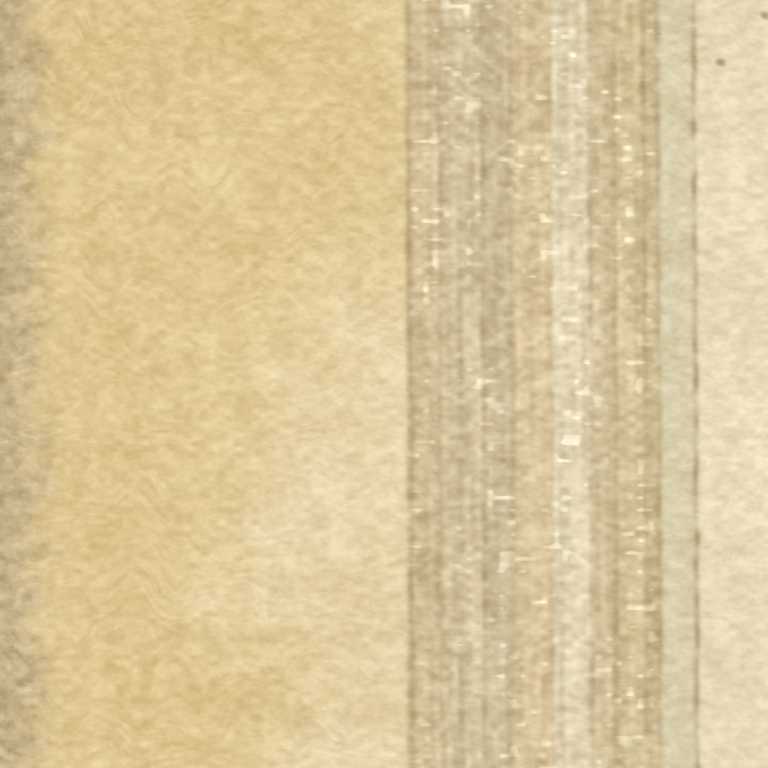
A Shadertoy shader for this texture:

```glsl
// Aged golden paper with a worn left edge and a fibrous band of vertical stripes.
#define GRAIN 0.13
#define FIBRE 0.10
#define MOTTLE 0.09
#define FLECK 0.16
#define SEAM_GAIN 0.72
#define BAND_LEFT 0.531
#define BAND_RIGHT 0.906
#define GOLD vec3(0.880, 0.788, 0.585)
#define CREAM vec3(0.902, 0.828, 0.662)
#define MARGIN vec3(0.914, 0.856, 0.728)
#define WORN vec3(0.770, 0.692, 0.540)
#define INK vec3(0.58, 0.49, 0.34)

const int BANDS = 10;
// Right end of each stripe
const float ends[BANDS] = float[](0.574, 0.600, 0.630, 0.666, 0.718,
                                  0.770, 0.802, 0.840, 0.858, 0.906);
// Strength of the dark seam at each right end
const float seams[BANDS] = float[](0.20, 0.12, 0.28, 0.18, 0.18,
                                   0.24, 0.22, 0.32, 0.32, 0.46);
const vec3 tones[BANDS] = vec3[](
    vec3(0.828, 0.751, 0.595), vec3(0.820, 0.756, 0.612),
    vec3(0.834, 0.770, 0.622), vec3(0.808, 0.742, 0.605),
    vec3(0.848, 0.767, 0.608), vec3(0.880, 0.825, 0.695),
    vec3(0.818, 0.750, 0.597), vec3(0.832, 0.763, 0.597),
    vec3(0.810, 0.738, 0.575), vec3(0.855, 0.812, 0.677));

float hash(vec2 p) {
    return fract(sin(dot(p, vec2(127.1, 311.7))) * 43758.5453);
}

float noise(vec2 p) {
    vec2 i = floor(p), f = fract(p);
    f = f * f * (3.0 - 2.0 * f);
    return mix(mix(hash(i), hash(i + vec2(1, 0)), f.x),
               mix(hash(i + vec2(0, 1)), hash(i + vec2(1, 1)), f.x), f.y);
}

float fbm(vec2 p) {
    float sum = 0.0, amp = 0.5;
    for (int i = 0; i < 4; i++) {
        sum += amp * noise(p);
        p = mat2(1.6, 1.2, -1.2, 1.6) * p + 7.3;
        amp *= 0.5;
    }
    return sum / 0.9375;
}

// Soft vertical line centred on zero
float seam(float d, float width) {
    return exp(-d * d / (width * width));
}

// Open paper: gold at upper left, fading to cream at lower right
vec3 paper(vec2 p) {
    float stain = fbm(p * vec2(7.0, 9.0) + 3.0) - 0.5;
    float reach = mix(0.34, 0.56, smoothstep(0.25, 0.85, p.y));
    float pale = smoothstep(reach - 0.14, reach + 0.14, p.x + 0.25 * stain);
    vec3 col = mix(GOLD, CREAM, pale);
    col += MOTTLE * stain * vec3(0.6, 0.75, 1.0);
    col -= vec3(0.015, 0.02, 0.025) * smoothstep(0.55, 1.0, p.y) * (1.0 - pale);
    // Worn, speckled left edge that dissolves into the paper
    float rim = 0.045 + 0.07 * (fbm(p * vec2(34.0, 28.0)) - 0.5);
    float worn = 1.0 - smoothstep(rim - 0.035, rim + 0.035, p.x);
    col = mix(col, WORN, 0.95 * worn);
    float speck = fbm(p * vec2(75.0, 90.0) + 11.0) - 0.5;
    return col + worn * 0.22 * speck * vec3(1.0, 0.98, 0.9);
}

// Stripes between the two edge seams
vec3 stripes(vec2 p) {
    vec3 col = tones[0];
    for (int i = 1; i < BANDS; i++)
        col = mix(col, tones[i], smoothstep(-0.009, 0.009, p.x - ends[i - 1]));
    float rough = 1.0 - smoothstep(0.848, 0.868, p.x);
    float thread = noise(vec2(p.x * 130.0, p.y * 9.0)) - 0.5;
    float weave = noise(p * vec2(95.0, 130.0)) - 0.5;
    col += rough * (0.085 * thread + 0.09 * weave);
    // Bright thread ends, irregular and wider than tall
    float glint = smoothstep(0.66, 0.95, noise(p * vec2(72.0, 125.0) + 31.0));
    glint *= smoothstep(0.25, 0.75, noise(vec2(p.x * 45.0, p.y * 14.0) + 4.0));
    return col + rough * FLECK * glint * vec3(0.85, 0.92, 1.0);
}

void mainImage(out vec4 fragColor, in vec2 fragCoord) {
    vec2 p = fragCoord / iResolution.xy;
    // Slight lean and bow of the stripes
    vec2 q = p;
    q.x += 0.005 * (p.y - 0.5) + 0.003 * (p.y - 0.5) * (p.y - 0.5)
         + 0.002 * (noise(vec2(p.y * 45.0, 2.0)) - 0.5);
    float inBand = smoothstep(-0.005, 0.005, q.x - BAND_LEFT);
    float inMargin = smoothstep(-0.005, 0.005, q.x - BAND_RIGHT);
    vec3 col = mix(paper(p), stripes(q), inBand);
    vec3 margin = MARGIN + 0.05 * (fbm(p * vec2(9.0, 14.0)) - 0.5);
    col = mix(col, margin, inMargin);

    // Dark seams, broken along their length
    float dark = 0.40 * seam(q.x - BAND_LEFT - 0.003, 0.0055)
               * (0.6 + 0.8 * noise(vec2(3.0, p.y * 60.0)));
    for (int i = 0; i < BANDS; i++)
        dark += seams[i] * seam(q.x - ends[i], 0.0045)
              * (0.3 + 1.4 * noise(vec2(float(i) * 7.0, p.y * 60.0)));
    col = mix(col, INK, clamp(SEAM_GAIN * dark, 0.0, 0.7));

    // Short wavy fibres: tangled on the left, level on the right
    float level = smoothstep(0.15, 0.6, p.x);
    float bend = (noise(p * 22.0) - 0.5) * mix(0.07, 0.022, level);
    float fibre = fbm(vec2(p.x * 48.0, (p.y + bend) * 115.0)) - 0.5;
    float grain = fbm(p * vec2(90.0, 125.0) + 21.0) - 0.5;
    col += (FIBRE * fibre + GRAIN * grain) * vec3(0.85, 0.95, 1.1);

    // Two small specks near the upper right corner
    for (int i = 0; i < 2; i++) {
        vec2 d = p - vec2(0.938, 0.919) - float(i) * vec2(0.058, 0.061);
        d = vec2(0.7 * d.x - 0.6 * d.y, d.y + 0.6 * d.x);
        col = mix(col, INK, 0.65 * (1.0 - smoothstep(0.001, 0.009, length(d))));
    }
    fragColor = vec4(clamp(col, 0.0, 1.0), 1.0);
}
```
